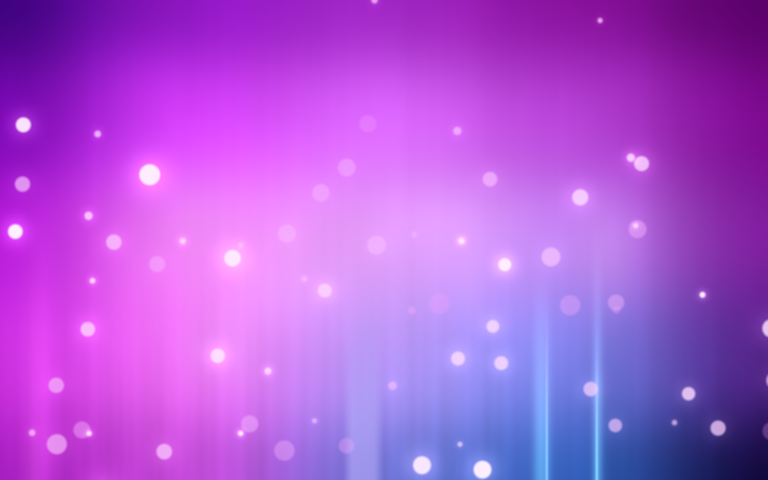
A Shadertoy shader for this background:

```glsl
// Violet and blue bokeh backdrop with soft vertical light shafts and glowing discs.

float hash(vec2 p) {
    vec3 q = fract(vec3(p.xyx) * 0.1031);
    q += dot(q, q.yzx + 33.33);
    return fract((q.x + q.y) * q.z);
}

vec2 gradientAt(vec2 cell) {
    float angle = 6.2832 * hash(cell);
    return vec2(cos(angle), sin(angle));
}

float gradientNoise(vec2 p) {
    vec2 i = floor(p), f = fract(p);
    vec2 u = f * f * f * (f * (f * 6.0 - 15.0) + 10.0);
    vec2 r = vec2(1.0, 0.0);
    float a = dot(gradientAt(i), f);
    float b = dot(gradientAt(i + r.xy), f - r.xy);
    float c = dot(gradientAt(i + r.yx), f - r.yx);
    float d = dot(gradientAt(i + r.xx), f - r.xx);
    return mix(mix(a, b, u.x), mix(c, d, u.x), u.y);
}

float bump(float x, float center, float width) {
    float t = (x - center) / width;
    return exp(-t * t);
}

float glow(vec2 p, vec2 center, vec2 size) {
    vec2 t = (p - center) / size;
    return exp(-dot(t, t));
}

// Smooth blend of five evenly spaced colour stops
vec3 ramp(float x, vec3 a, vec3 b, vec3 c, vec3 d, vec3 e) {
    float wa = bump(x, 0.0, 0.155), wb = bump(x, 0.25, 0.155);
    float wc = bump(x, 0.5, 0.155), wd = bump(x, 0.75, 0.155);
    float we = bump(x, 1.0, 0.155);
    return (a * wa + b * wb + c * wc + d * wd + e * we) / (wa + wb + wc + wd + we);
}

vec3 backdrop(vec2 uv) {
    vec3 floorTone = ramp(uv.x, vec3(0.62, 0.10, 0.72), vec3(0.78, 0.28, 0.85),
        vec3(0.40, 0.45, 0.82), vec3(0.17, 0.37, 0.73), vec3(0.04, 0.00, 0.17));
    vec3 low = ramp(uv.x, vec3(0.80, 0.18, 0.88), vec3(0.97, 0.46, 0.98),
        vec3(0.73, 0.61, 0.99), vec3(0.48, 0.52, 0.93), vec3(0.32, 0.12, 0.53));
    vec3 middle = ramp(uv.x, vec3(0.71, 0.08, 0.85), vec3(1.00, 0.55, 1.00),
        vec3(0.92, 0.65, 1.00), vec3(0.77, 0.54, 0.96), vec3(0.48, 0.09, 0.60));
    vec3 high = ramp(uv.x, vec3(0.47, 0.02, 0.70), vec3(0.86, 0.25, 1.00),
        vec3(0.87, 0.42, 1.00), vec3(0.73, 0.26, 0.86), vec3(0.49, 0.02, 0.56));
    vec3 top = ramp(uv.x, vec3(0.20, 0.00, 0.46), vec3(0.57, 0.08, 0.78),
        vec3(0.62, 0.14, 0.76), vec3(0.52, 0.05, 0.59), vec3(0.33, 0.00, 0.39));
    return ramp(uv.y, floorTone, low, middle, high, top);
}

// Broad luminous puffs and drifting haze
vec3 addHaze(vec3 color, vec2 uv) {
    float puffs = 0.22 * glow(uv, vec2(0.29, 0.27), vec2(0.05, 0.08))
        + 0.14 * glow(uv, vec2(0.25, 0.55), vec2(0.06, 0.10))
        + 0.16 * glow(uv, vec2(0.35, 0.42), vec2(0.09, 0.12))
        + 0.14 * glow(uv, vec2(0.59, 0.53), vec2(0.07, 0.08))
        + 0.18 * glow(uv, vec2(0.79, 0.48), vec2(0.04, 0.10));
    float haze = 0.06 * gradientNoise(uv * vec2(7.0, 5.0));
    return mix(color, vec3(0.95, 0.75, 1.0), puffs) * (1.0 + haze);
}

float shaft(vec2 uv, float center, float width, float height) {
    return bump(uv.x, center, width) * (1.0 - smoothstep(0.0, height, uv.y));
}

vec3 addShafts(vec3 color, vec2 uv) {
    float streaks = gradientNoise(vec2(uv.x * 22.0, uv.y * 0.7))
        + 0.5 * gradientNoise(vec2(uv.x * 75.0 + 9.0, uv.y * 0.8));
    color *= 1.0 + streaks * mix(0.11, 0.025, smoothstep(0.0, 0.5, uv.y));
    float wide = smoothstep(0.445, 0.46, uv.x) * (1.0 - smoothstep(0.485, 0.502, uv.x));
    wide *= 1.0 - smoothstep(0.08, 0.42, uv.y);
    color = mix(color, vec3(0.72, 0.68, 0.99), 0.6 * wide);
    float blue = shaft(uv, 0.705, 0.011, 0.5) + shaft(uv, 0.778, 0.007, 0.55);
    color += vec3(0.14, 0.26, 0.20) * blue;
    float lines = shaft(uv, 0.712, 0.002, 0.4) + shaft(uv, 0.777, 0.002, 0.35);
    color += vec3(0.18, 0.22, 0.15) * lines;
    return color + vec3(0.10, 0.08, 0.08) * shaft(uv, 0.05, 0.02, 0.7);
}

// One jittered grid of discs; p is measured in canvas heights
vec3 addDiscs(vec3 color, vec2 p, float cellSize, vec2 radii, float density, float seed) {
    float edge = max(0.004, 1.5 / iResolution.y);
    vec2 home = floor(p / cellSize);
    for (int j = -1; j <= 1; j++) {
        for (int i = -1; i <= 1; i++) {
            vec2 cell = home + vec2(i, j), key = cell + seed;
            vec2 jitter = vec2(hash(key + 11.3), hash(key + 27.7));
            vec2 center = (cell + 0.15 + 0.7 * jitter) * cellSize;
            float chance = density * (1.0 - 0.9 * smoothstep(0.55, 0.85, center.y));
            float present = step(hash(key + 41.9), chance);
            float radius = mix(radii.x, radii.y, hash(key + 53.1));
            float bright = hash(key + 67.5);
            float d = length(p - center);
            float disc = 1.0 - smoothstep(radius - edge, radius + edge, d);
            float halo = bump(d, 0.0, radius * 1.9) * bright * bright;
            vec3 tint = mix(vec3(0.96, 0.62, 1.0), vec3(1.0, 0.95, 1.0), bright);
            color += present * halo * vec3(0.20, 0.16, 0.18);
            color = mix(color, tint, present * disc * mix(0.25, 1.0, bright));
        }
    }
    return color;
}

void mainImage(out vec4 fragColor, in vec2 fragCoord) {
    vec2 uv = fragCoord / iResolution.xy;
    vec2 p = fragCoord / iResolution.y;
    vec3 color = addShafts(addHaze(backdrop(uv), uv), uv);
    color = addDiscs(color, p, 0.14, vec2(0.013, 0.022), 0.62, 120.0);
    color = addDiscs(color, p, 0.15, vec2(0.004, 0.009), 0.60, 310.0);
    fragColor = vec4(clamp(color, 0.0, 1.0), 1.0);
}
```
